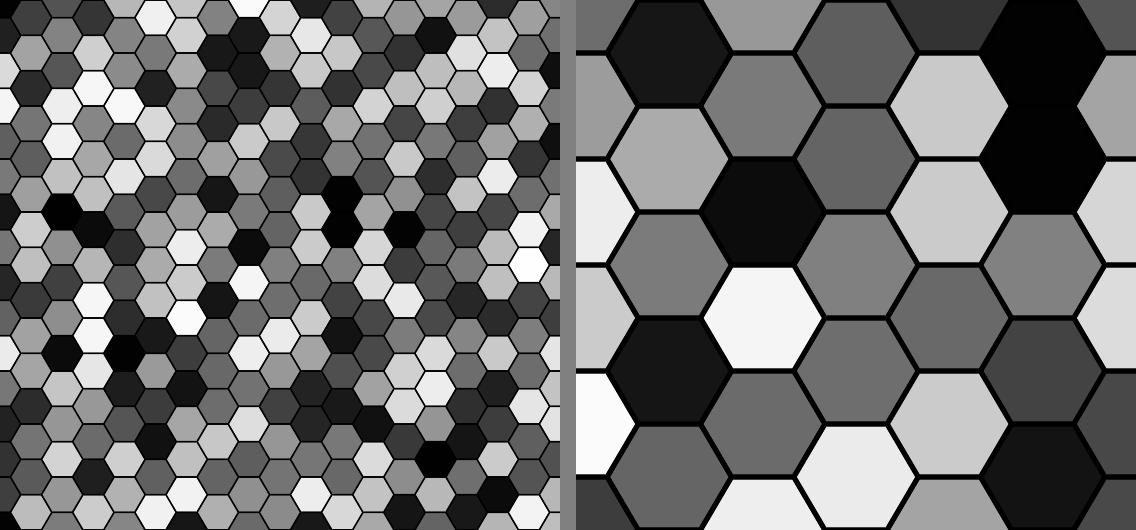
Left, the full canvas; right, a detail of the centre.
Give the GLSL for this pattern, as a WebGL 1 fragment shader.

```glsl
precision highp float;
// Flat-topped hexagon mosaic: 18 columns by 15 rows of random greys with thin black joints.

uniform vec2 u_resolution;

// Turns column and row steps into units where the hexagons are regular.
const vec2 HEX_SCALE = vec2(0.8660254, 1.0);

float hash(vec2 cell) {
  return fract(sin(dot(cell, vec2(127.1, 311.7))) * 43758.547);
}

// Centre of the hexagon holding p; odd columns sit half a row higher.
vec2 hexCentre(vec2 p) {
  vec2 evenCentre = vec2(2.0 * floor(p.x * 0.5 + 0.5), floor(p.y + 0.5));
  vec2 oddCentre = vec2(2.0 * floor(p.x * 0.5) + 1.0, floor(p.y) + 0.5);
  vec2 toEven = (p - evenCentre) * HEX_SCALE;
  vec2 toOdd = (p - oddCentre) * HEX_SCALE;
  return dot(toEven, toEven) < dot(toOdd, toOdd) ? evenCentre : oddCentre;
}

// Distance from a point inside the hexagon to its nearest side.
float sideDistance(vec2 offset) {
  vec2 q = abs(offset * HEX_SCALE);
  return 0.5 - max(q.y, dot(q, vec2(0.8660254, 0.5)));
}

// Even spread of greys, drifting gently into lighter and darker clusters.
float cellGrey(vec2 cell) {
  float drift = sin(cell.x * 0.63 + cell.y * 0.41 + 1.3)
              + sin(cell.y * 0.87 - cell.x * 0.52 + 4.1);
  float grey = abs(hash(cell) + 0.09 * drift);
  return 1.0 - abs(1.0 - grey);
}

void main() {
  vec2 p = gl_FragCoord.xy / u_resolution * vec2(18.0, 15.0);
  vec2 centre = hexCentre(p);

  // Joint between neighbouring tiles, smoothed over one pixel.
  float pixel = 15.0 / u_resolution.y;
  float tile = smoothstep(-0.5 * pixel, 0.5 * pixel, sideDistance(p - centre) - 0.025);

  gl_FragColor = vec4(vec3(cellGrey(centre) * tile), 1.0);
}
```
